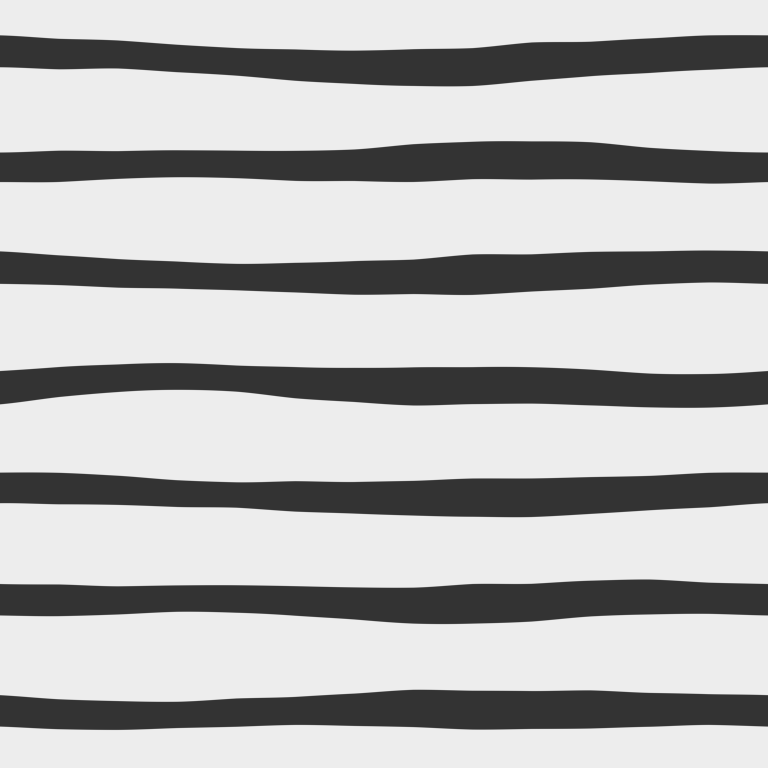
This pattern is drawn by a Shadertoy shader. Its source:

```glsl
// Seven hand-drawn dark bands across a pale ground, tiling left to right.
// Each band's centre line is a short Fourier sum; its thickness swells
// right of centre, and periodic noise roughens both edges separately.

#define BANDS 7
#define PAPER vec3(0.928)
#define INK vec3(0.200)
#define HALF_WIDTH 0.0212
#define SWELL 0.0033
#define SWELL_PHASE 4.37
#define RIPPLE 0.0009
#define ROUGHNESS 0.0016
#define KNOTS 13.0
#define DRIFT_UNIT 0.001

const float TAU = 6.2831853;

// Vertical offset of each band from its row centre, downwards.
const float offsets[BANDS] = float[](6.4, -0.8, -1.8, 0.6, 0.5, -3.9, -2.9);

// Drift amplitudes: cosine and sine of one cycle, then of two cycles.
const vec4 drifts[BANDS] = vec4[](
    vec4(-10.3, -0.3, 0.5, 0.3),
    vec4(1.7, 2.0, 2.7, -1.4),
    vec4(-6.5, 3.6, -0.3, 0.0),
    vec4(1.0, -6.4, 3.3, -2.3),
    vec4(-6.1, -1.8, -1.0, -0.3),
    vec4(-3.0, -0.8, 2.2, 2.0),
    vec4(1.7, 3.0, -1.2, 1.2));

float hash(vec2 p) {
    p = fract(p * vec2(0.1031, 0.1137) + 0.17);
    p += dot(p, p.yx + 33.33);
    return fract((p.x + p.y) * p.x * 7.13);
}

// Signed value noise that wraps at x = 1, with slightly kinked joints.
float edgeNoise(float x, float seed) {
    float t = x * KNOTS;
    float knot = floor(t);
    float f = t - knot;
    float blend = mix(f, smoothstep(0.0, 1.0, f), 0.6);
    float a = hash(vec2(mod(knot, KNOTS), seed));
    float b = hash(vec2(mod(knot + 1.0, KNOTS), seed));
    return 2.0 * mix(a, b, blend) - 1.0;
}

float bandCentre(int band, float angle) {
    vec4 waves = vec4(cos(angle), sin(angle), cos(2.0 * angle), sin(2.0 * angle));
    return DRIFT_UNIT * (offsets[band] + dot(drifts[band], waves));
}

float bandHalfWidth(float angle) {
    return HALF_WIDTH + SWELL * cos(angle - SWELL_PHASE)
         + RIPPLE * cos(2.0 * angle - 1.1);
}

void mainImage(out vec4 fragColor, in vec2 fragCoord) {
    vec2 uv = fragCoord / iResolution.xy;
    float angle = TAU * uv.x;

    // Rows counted from the top; y is measured down from the row centre.
    float row = (1.0 - uv.y) * float(BANDS);
    int band = clamp(int(floor(row)), 0, BANDS - 1);
    float y = (row - float(band) - 0.5) / float(BANDS);

    // Signed distance to the nearer edge, negative inside the band.
    float centre = bandCentre(band, angle);
    float halfWidth = bandHalfWidth(angle);
    float seed = float(band) * 5.0 + 2.0;
    float top = centre - halfWidth + ROUGHNESS * edgeNoise(uv.x, seed);
    float bottom = centre + halfWidth + ROUGHNESS * edgeNoise(uv.x, seed + 2.0);
    float dist = max(top - y, y - bottom);

    float pixel = 1.0 / iResolution.y;
    float ink = 1.0 - smoothstep(-0.75 * pixel, 0.75 * pixel, dist);
    fragColor = vec4(mix(PAPER, INK, ink), 1.0);
}
```
